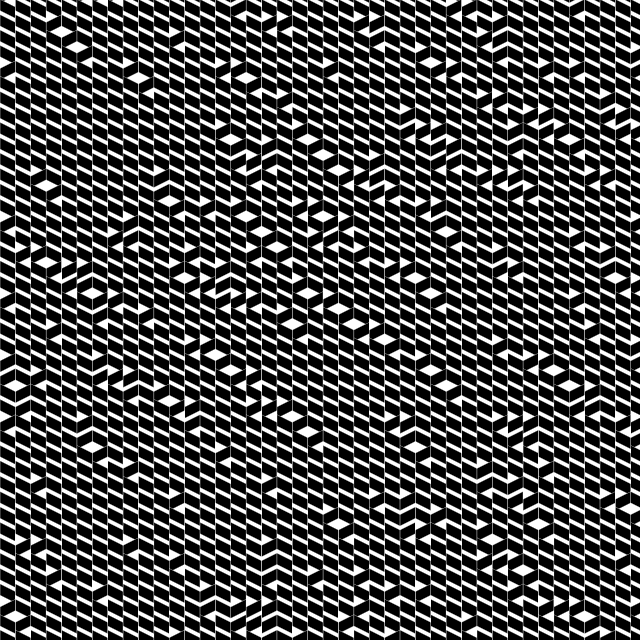
Write a Shadertoy shader that draws this pattern.

```glsl
float hash(vec2 cell) {
    vec3 q = fract(cell.xyx * vec3(0.1031, 0.1030, 0.0973));
    q += dot(q, q.yzx + 33.33);
    return fract((q.x + q.y) * q.z);
}

// 1 where the tile leans upward to the right, gathered along falling diagonals
float leansUp(vec2 cell) {
    float bands = sin(0.9 * (cell.x - 1.4 * cell.y) + 0.6 * sin(0.31 * cell.x));
    float regions = sin(0.115 * cell.x + 0.233 * cell.y - 4.0);
    return step(0.88, hash(cell + 17.0) + 0.25 * bands + 0.1 * regions);
}

float coverage(float dist, float softness) {
    return clamp(0.5 - dist / softness, 0.0, 1.0);
}

void mainImage(out vec4 fragColor, in vec2 fragCoord) {
    // Square tiles counted from the upper left
    float tilesDown = 41.6;
    float pixel = tilesDown / iResolution.y;
    vec2 p = vec2(fragCoord.x, iResolution.y - fragCoord.y) * pixel - vec2(0.0, 0.07);
    vec2 cell = floor(p);
    vec2 local = p - cell - 0.5;

    // Sheared blocks reach into the rows above and below; lower ones overlap upper ones
    float light = 1.0;
    for (int row = -1; row <= 1; row++) {
        float shear = 0.5 * mix(1.0, -1.0, leansUp(cell + vec2(0.0, row)));
        float y = local.y - float(row);
        float slantDist = (abs(y - shear * local.x) - 0.36) / length(vec2(1.0, shear));

        // Faint hairline around each block, then its fill
        light = mix(light, 1.0, coverage(slantDist - 0.012, pixel * 1.15));
        light = mix(light, 0.0, coverage(slantDist, pixel * 1.15));
    }

    // Thin gaps between columns
    float columnInk = coverage(abs(local.x) - 0.485, pixel);
    light = mix(1.0, light, columnInk);

    fragColor = vec4(vec3(light), 1.0);
}
```
